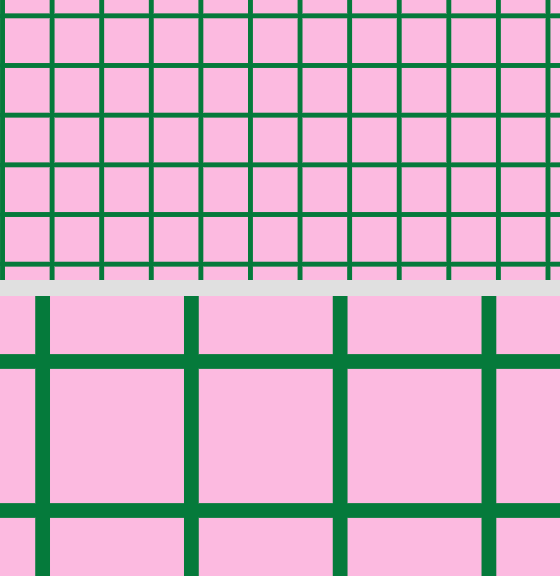
Top, the full canvas; bottom, a detail of the centre.
Reproduce this pattern procedurally as a Shadertoy shader.

```glsl
// Pink ground crossed by an even square grid of flat green lines.

#define PITCH      vec2(0.1771, 0.1774)  // line spacing, in canvas heights
#define LINE_WIDTH 0.0176                // in canvas heights
#define FIRST_LINE vec2(0.0090, 0.0565)  // centre of the leftmost and lowest lines
#define GROUND     vec3(0.99, 0.73, 0.88)
#define LINE_COLOR vec3(0.02, 0.48, 0.23)

// Distance to the nearest line centre along each axis
vec2 lineDistance(vec2 p) {
    vec2 cell = (p - FIRST_LINE) / PITCH;
    return abs(fract(cell + 0.5) - 0.5) * PITCH;
}

void mainImage(out vec4 fragColor, in vec2 fragCoord) {
    float pixel = 1.0 / iResolution.y;
    vec2 p = fragCoord * pixel;

    // Vertical and horizontal lines, each edge smoothed over one pixel
    vec2 edge = lineDistance(p) - 0.5 * LINE_WIDTH;
    vec2 coverage = clamp(0.5 - edge / pixel, 0.0, 1.0);

    // Crossings stay the same flat green
    float grid = max(coverage.x, coverage.y);
    fragColor = vec4(mix(GROUND, LINE_COLOR, grid), 1.0);
}
```
